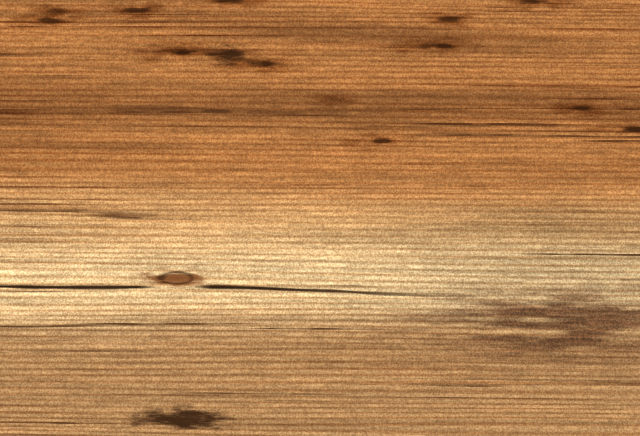
A Shadertoy shader for this texture:

```glsl
float hash(vec2 p) {
    vec3 q = fract(vec3(p.xyx) * 0.1031);
    q += dot(q, q.yzx + 33.33);
    return fract((q.x + q.y) * q.z);
}

float noise(vec2 p) {
    vec2 i = floor(p), f = fract(p);
    f = f * f * (3.0 - 2.0 * f);
    return mix(mix(hash(i), hash(i + vec2(1, 0)), f.x),
               mix(hash(i + vec2(0, 1)), hash(i + vec2(1, 1)), f.x), f.y);
}

float fbm(vec2 p) {
    float sum = 0.0, amp = 0.5;
    for (int i = 0; i < 4; i++) {
        sum += amp * noise(p);
        p = p * 2.03 + 17.3;
        amp *= 0.5;
    }
    return sum / 0.9375;
}

// Soft ragged ellipse, drawn out along the grain
float stain(vec2 p, vec2 center, vec2 size) {
    vec2 q = (p - center) / size;
    float ragged = fbm(p * vec2(26.0, 90.0) + center * 31.0) - 0.5;
    return 1.0 - smoothstep(0.2, 1.15, length(q) + 1.6 * ragged);
}

// Broad colour bands of the boards, from bottom to top
vec3 boardColor(vec2 p) {
    vec3 tan1 = vec3(0.72, 0.55, 0.365);
    vec3 cream = vec3(0.96, 0.825, 0.61);
    vec3 honey = vec3(0.86, 0.67, 0.445);
    vec3 orange = vec3(0.725, 0.49, 0.28);
    vec3 brown = vec3(0.555, 0.36, 0.20);
    float y = p.y + 0.06 * (fbm(p * vec2(0.9, 14.0)) - 0.5);
    vec3 c = mix(tan1, cream, smoothstep(0.20, 0.34, y));
    c = mix(c, honey, smoothstep(0.38, 0.53, y));
    c = mix(c, orange, smoothstep(0.50, 0.63, y));
    float patches = smoothstep(0.42, 0.72, fbm(p * vec2(1.1, 13.0) + 5.0));
    c = mix(c, brown, 0.75 * patches * smoothstep(0.55, 0.7, y));
    float band = smoothstep(0.2, 0.3, y) * (1.0 - smoothstep(0.5, 0.6, y));
    return c * (1.0 - 0.15 * band * smoothstep(0.5, 1.4, p.x));
}

// Closely spaced level ridges, uneven in spacing
float ridges(vec2 p, float count) {
    float phase = p.y * count + 1.3 * noise(p * vec2(0.8, 20.0));
    float wave = 0.5 + 0.5 * sin(6.2832 * phase);
    return wave * wave;
}

// Thin broken streaks, gathered into loose groups
float streaks(vec2 p, vec2 frequency, float seed) {
    float thread = smoothstep(0.64, 0.90, noise(p * frequency + seed));
    float group = smoothstep(0.36, 0.64, fbm(p * vec2(2.0, 12.0) + seed));
    float broken = smoothstep(0.2, 0.6, noise(p * vec2(20.0, 150.0) + seed));
    return thread * group * mix(0.5, 1.0, broken);
}

// Long crack that fades around the knot and thins to the right
float crack(vec2 p) {
    float center = 0.342 - 0.02 * smoothstep(0.4, 1.1, p.x);
    center += 0.004 * (noise(vec2(p.x * 9.0, 3.0)) - 0.5);
    float width = 0.004 * (0.4 + noise(vec2(p.x * 16.0, 8.0)));
    float line = 1.0 - smoothstep(0.2 * width, width + 0.002, abs(p.y - center));
    float gap = smoothstep(0.03, 0.09, abs(p.x - 0.40));
    return line * gap * (1.0 - smoothstep(0.6, 1.25, p.x));
}

void mainImage(out vec4 fragColor, in vec2 fragCoord) {
    vec2 p = fragCoord / iResolution.y;
    float aspect = iResolution.x / iResolution.y;
    vec2 g = p + vec2(0.0, 0.008 * p.x + 0.005 * noise(p * vec2(1.5, 4.0)));
    vec3 darkWood = vec3(0.20, 0.115, 0.06);
    vec3 color = boardColor(g);
    float upper = smoothstep(0.42, 0.65, p.y);

    // Fine ridges, broken by short fibres and speckle
    float fibre = noise(g * vec2(2.5, 110.0));
    float hair = noise(g * vec2(22.0, 240.0) + 40.0);
    float fleck = noise(g * vec2(70.0, 170.0) + 90.0);
    float speckle = noise(mat2(0.8, 0.6, -0.6, 0.8) * p * 330.0 + 500.0);
    float line = ridges(g, 72.0) * mix(0.45, 1.0, noise(g * vec2(4.0, 50.0)));
    line *= mix(0.6, 1.2, fleck);
    color = mix(color, color * vec3(0.77, 0.66, 0.56), 0.85 * line);
    color *= 1.03 + 0.16 * (fibre - 0.5) + 0.16 * (hair - 0.5);
    color *= 1.0 + vec3(0.24, 0.28, 0.32) * (speckle - 0.5);
    color *= 1.0 + vec3(0.08, 0.12, 0.15) * (fleck - 0.5);

    // Reddish threads and rarer dark streaks
    float threads = streaks(g, vec2(2.2, 210.0), 70.0);
    color = mix(color, color * vec3(0.62, 0.51, 0.43), mix(0.35, 0.8, upper) * threads);
    float dark = streaks(g, vec2(2.8, 190.0), 130.0);
    dark *= smoothstep(0.5, 0.8, noise(g * vec2(1.5, 30.0) + 9.0));
    color = mix(color, darkWood * 1.3, 0.75 * dark);

    // Dusky smudge at the lower right
    float smudge = 1.0 - smoothstep(0.2, 1.0, length((p - vec2(1.28, 0.26)) / vec2(0.50, 0.13)));
    smudge *= smoothstep(0.28, 0.70, fbm(g * vec2(9.0, 60.0) + 11.0));
    color = mix(color, vec3(0.40, 0.26, 0.17) * (0.6 + 0.4 * hair + 0.4 * speckle), 0.8 * smudge);

    // Small scattered knots on the upper board
    for (int i = 0; i < 13; i++) {
        float id = float(i);
        float r = hash(vec2(id, 4.0));
        vec2 center = vec2((id + hash(vec2(id, 1.0))) / 13.0 * aspect,
                           mix(0.6, 1.0, hash(vec2(id, 2.0))));
        vec2 size = mix(vec2(0.020, 0.005), vec2(0.045, 0.010), r);
        color = mix(color, darkWood, mix(0.4, 0.85, r) * stain(p, center, size));
        color = mix(color, color * vec3(0.80, 0.72, 0.63), stain(p, center, size * 2.6));
    }

    // Large knots and the crack
    color = mix(color, darkWood, 0.85 * stain(p, vec2(0.53, 0.875), vec2(0.05, 0.026)));
    color = mix(color, darkWood, 0.85 * stain(p, vec2(0.42, 0.04), vec2(0.10, 0.027)));
    color = mix(color, vec3(0.50, 0.29, 0.15), 0.85 * stain(p, vec2(0.40, 0.362), vec2(0.08, 0.022)));
    float ring = abs(length((p - vec2(0.405, 0.362)) / vec2(0.036, 0.013)) - 1.0);
    color = mix(color, darkWood, 0.6 * (1.0 - smoothstep(0.1, 0.5, ring + 0.4 * hair)));
    color = mix(color, darkWood * 0.7, 0.9 * crack(p));

    fragColor = vec4(clamp(color, 0.0, 1.0), 1.0);
}
```
